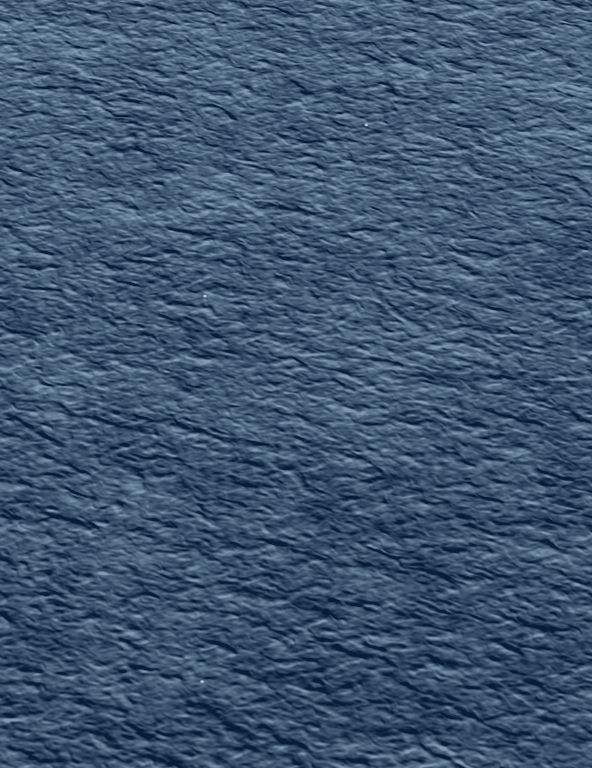
Reproduce this texture procedurally as a Shadertoy shader.

```glsl
#define DEEP_WATER vec3(0.07, 0.16, 0.27)
#define SKY_SHEEN vec3(0.39, 0.49, 0.59)
#define FOAM vec3(0.72, 0.78, 0.84)
#define WAVE_FREQ vec2(13.0, 29.0)
#define OCTAVES 5
#define TILT 0.14
#define SLOPE_GAIN 0.35
#define SLOPE_STEP 0.0016
#define PATCH_GAIN 0.36
#define RIPPLE_GAIN 0.34
#define DEPTH_FADE 0.32
#define PERSPECTIVE 0.3

float hash(vec2 p) {
    return fract(sin(dot(p, vec2(127.1, 311.7))) * 43758.5453);
}

vec2 gradient(vec2 cell) {
    float angle = 6.2832 * hash(cell);
    return vec2(cos(angle), sin(angle));
}

float noise(vec2 p) {
    vec2 i = floor(p), f = p - i;
    vec2 u = f * f * f * (f * (f * 6.0 - 15.0) + 10.0);
    vec2 e = vec2(0.0, 1.0);
    float low = mix(dot(gradient(i), f), dot(gradient(i + e.yx), f - e.yx), u.x);
    float high = mix(dot(gradient(i + e), f - e), dot(gradient(i + 1.0), f - 1.0), u.x);
    return mix(low, high, u.y);
}

vec2 shear(vec2 p, float tilt) {
    return vec2(p.x, p.y + tilt * p.x);
}

// Short, choppy crests, strongest in the middle octaves
float waveHeight(vec2 p) {
    vec2 freq = WAVE_FREQ;
    float height = 0.0, bend = 0.0;
    for (int i = 0; i < OCTAVES; i++) {
        float k = float(i);
        vec2 q = shear(p, TILT + 0.2 * sin(2.4 * k)) * freq + 17.3 * k;
        float n = noise(q + vec2(0.9, 0.5) * bend);
        float weight = 1.0 - 0.15 * (k - 2.2) * (k - 2.2);
        height += weight * (0.5 * n - 0.8 * sqrt(n * n + 0.012)) / freq.y;
        bend = n;
        freq *= 1.62;
    }
    return height;
}

// Calm dark troughs between ruffled water, from broad to small
float windPatches(vec2 p) {
    vec2 q = shear(p, TILT);
    float broad = 0.6 * noise(q * vec2(3.0, 8.0) + 5.2);
    float middle = 0.7 * noise(q * vec2(9.0, 22.0) + 31.7);
    return broad + middle + 0.6 * noise(shear(p, 0.3) * vec2(20.0, 46.0) + 11.9);
}

// Fine glints that break up the crests
float ripples(vec2 p) {
    float coarse = noise(shear(p, 0.35) * vec2(52.0, 120.0) + 3.7);
    return coarse + 0.9 * noise(shear(p, -0.1) * vec2(95.0, 185.0) + 47.1);
}

// Rare small flecks of foam
float foamFlecks(vec2 p) {
    vec2 grid = p * 14.0, cell = floor(grid);
    vec2 center = 0.2 + 0.6 * vec2(hash(cell + 3.1), hash(cell + 8.7));
    float dist = length((fract(grid) - center) * vec2(0.8, 1.0));
    return step(0.985, hash(cell + 21.4)) * (1.0 - smoothstep(0.01, 0.04, dist));
}

void mainImage(out vec4 fragColor, in vec2 fragCoord) {
    vec2 uv = (fragCoord - vec2(0.5 * iResolution.x, 0.0)) / iResolution.y;

    // Waves shrink towards the far, upper edge
    vec2 sea = uv * (1.0 + PERSPECTIVE * uv.y);

    // Near faces show deep water, far faces reflect the sky
    vec2 offset = vec2(0.4, 1.0) * SLOPE_STEP;
    float slope = (waveHeight(sea + offset) - waveHeight(sea - offset)) / (2.0 * SLOPE_STEP);
    float sheen = 0.53 - SLOPE_GAIN * slope + RIPPLE_GAIN * ripples(sea);
    sheen += PATCH_GAIN * windPatches(sea) + DEPTH_FADE * (uv.y - 0.5);

    vec3 color = mix(DEEP_WATER, SKY_SHEEN, clamp(sheen, -0.15, 1.35));
    color = mix(color, FOAM, foamFlecks(uv));
    fragColor = vec4(color, 1.0);
}
```
